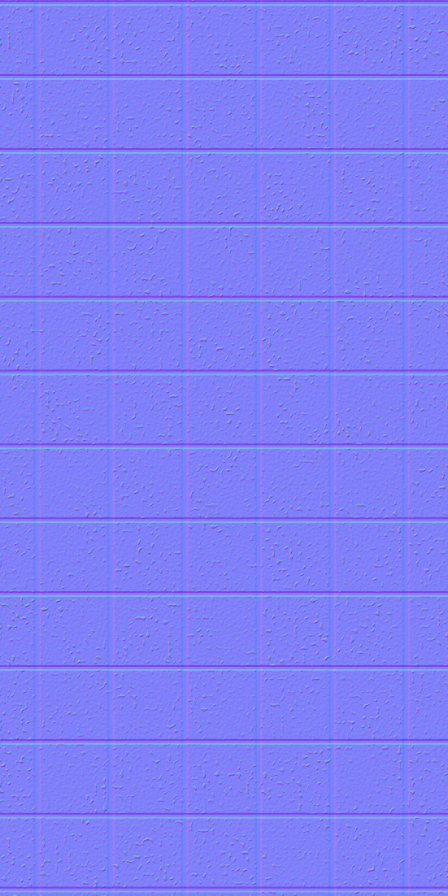
Write a WebGL 2 fragment shader that draws this texture map.

```glsl
#version 300 es
precision highp float;

uniform vec2 u_resolution;
out vec4 fragColor;

// Random unit gradient for a lattice point
vec2 gradientAt(vec2 cell) {
    uvec2 k = uvec2(ivec2(cell) + 4096);
    uint h = k.x * 1597u ^ k.y * 51749u;
    h = (h ^ (h >> 15u)) * 73129u;
    h = (h ^ (h >> 13u)) * 95279u;
    float angle = float((h >> 8u) & 65535u) / 65536.0 * 6.28319;
    return vec2(cos(angle), sin(angle));
}

float gradientNoise(vec2 p) {
    vec2 i = floor(p), f = p - i;
    vec2 u = f * f * f * (f * (f * 6.0 - 15.0) + 10.0);
    float a = dot(gradientAt(i), f);
    float b = dot(gradientAt(i + vec2(1, 0)), f - vec2(1, 0));
    float c = dot(gradientAt(i + vec2(0, 1)), f - vec2(0, 1));
    float d = dot(gradientAt(i + vec2(1, 1)), f - vec2(1, 1));
    return mix(mix(a, b, u.x), mix(c, d, u.x), u.y);
}

// Plaster relief: scattered raised specks over fine grain
float relief(vec2 p) {
    float patchiness = 0.7 + 1.1 * gradientNoise(p * 1.7 + 31.0);
    float specks = smoothstep(0.2, 0.5, gradientNoise(p * 17.0));
    float grain = gradientNoise(p * 25.0 + 57.0);
    return specks * patchiness + 0.3 * grain;
}

// Soft-edged stripe centred on zero
float stripe(float d, float halfWidth, float soft) {
    return 1.0 - smoothstep(halfWidth - soft, halfWidth + soft, abs(d));
}

void main() {
    vec2 uv = gl_FragCoord.xy / u_resolution;
    vec2 tile = uv * vec2(6.07, 12.13) - vec2(0.503, 0.087);
    vec2 joint = tile - round(tile);
    vec2 soft = 0.6 * vec2(6.07, 12.13) / u_resolution;

    // Surface slope by central differences
    vec2 e = vec2(0.009, 0.0);
    vec2 slope = 0.38 * vec2(
        relief(tile + e.xy) - relief(tile - e.xy),
        relief(tile - e.yx) - relief(tile + e.yx));

    // Joints are smoother than the tile faces
    float face = smoothstep(0.02, 0.05, abs(joint.x)) * smoothstep(0.015, 0.04, abs(joint.y));
    slope *= mix(0.3, 1.0, face);
    float roughness = length(slope);

    // Bevels on both sides of each joint
    slope.x += 0.15 * (stripe(joint.x - 0.038, 0.016, soft.x)
                     - stripe(joint.x + 0.038, 0.016, soft.x));
    slope.y += 0.36 * stripe(joint.y + 0.027, 0.012, soft.y)
             - 0.48 * stripe(joint.y - 0.027, 0.013, soft.y);

    // Encode the normal, with blue dulled where the surface is rough or steep
    vec3 colour = 0.5 + 0.5 * normalize(vec3(slope, 1.0));
    colour.b -= 0.013 + 0.22 * roughness + 0.06 * abs(slope.y);
    fragColor = vec4(colour, 1.0);
}
```
